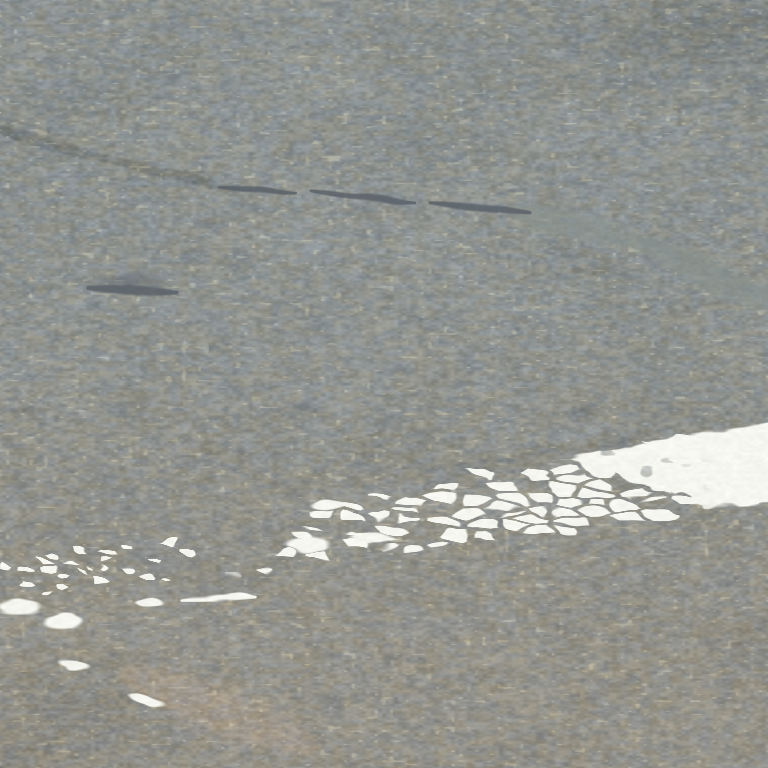
Give the GLSL for this texture, as a WebGL 1 fragment shader.

```glsl
precision highp float;
// Weathered grey asphalt with dark cracks and a flaking white painted stripe.
uniform vec2 u_resolution;

float hash(vec2 p) {
  vec3 q = fract(vec3(p.xyx) * 0.1031);
  q += dot(q, q.yzx + 33.33);
  return fract((q.x + q.y) * q.z);
}

float noise(vec2 p) {
  vec2 i = floor(p), f = fract(p);
  f = f * f * (3.0 - 2.0 * f);
  return mix(mix(hash(i), hash(i + vec2(1, 0)), f.x),
             mix(hash(i + vec2(0, 1)), hash(i + vec2(1, 1)), f.x), f.y);
}

// Soft stroke from a to b, thinning toward both ends.
float stroke(vec2 p, vec2 a, vec2 b, float width) {
  vec2 ab = b - a;
  float t = clamp(dot(p - a, ab) / dot(ab, ab), 0.0, 1.0);
  float w = width * (0.45 + 2.2 * t * (1.0 - t));
  return 1.0 - smoothstep(w * 0.35, w, length(p - a - ab * t));
}

float blob(vec2 p, vec2 center, vec2 radius) {
  return 1.0 - smoothstep(0.75, 1.15, length((p - center) / radius));
}

float haze(vec2 p, vec2 center, vec2 radius) {
  vec2 q = (p - center) / radius;
  return exp(-dot(q, q));
}

// Cell center in xy, distance to the cell border in z, random id in w.
vec4 cells(vec2 p) {
  vec2 base = floor(p), center = base;
  float near = 9.0, second = 9.0;
  for (int j = -1; j <= 1; j++) {
    for (int i = -1; i <= 1; i++) {
      vec2 g = base + vec2(float(i), float(j));
      vec2 c = g + 0.1 + 0.8 * vec2(hash(g), hash(g + 71.3));
      float d = length(p - c);
      if (d < near) {
        second = near;
        near = d;
        center = c;
      } else {
        second = min(second, d);
      }
    }
  }
  return vec4(center, second - near, hash(floor(center) + 19.7));
}

// Share of flakes that survive at a place on the stripe.
float coverage(vec2 p) {
  float band = smoothstep(-0.004, 0.008, 0.271 + 0.18 * p.x - p.y)
             * smoothstep(-0.004, 0.008, p.y - 0.2 - 0.145 * p.x);
  float amount = mix(0.62, 0.38, smoothstep(0.06, 0.18, p.x));
  amount *= 1.0 - smoothstep(0.23, 0.27, p.x);
  amount *= smoothstep(0.19, 0.235, p.y - 0.1 * p.x);
  amount += 0.32 * smoothstep(0.29, 0.32, p.x);
  amount += 0.55 * smoothstep(0.44, 0.54, p.x);
  return band * amount;
}

float paint(vec2 p) {
  vec2 q = p + 0.006 * (vec2(noise(p * vec2(60, 130)), noise(p * vec2(45, 150) + 40.0)) - 0.5);
  // Loose flakes, smaller toward the left.
  vec2 scale = p.x < 0.275 ? vec2(40, 105) : vec2(25, 76);
  vec2 tilt = vec2(q.x, q.y + 0.07 * q.x);
  vec4 c = cells(tilt * scale);
  vec2 home = c.xy / scale;
  home.y -= 0.07 * home.x;
  float gap = mix(0.26, 0.09, smoothstep(0.4, 0.72, p.x));
  float flakes = smoothstep(gap, gap + 0.16, c.z) * step(c.w, coverage(home));
  // Unbroken paint on the right with a torn slanted edge.
  float ragged = (noise(p * vec2(35, 110)) - 0.5) * 0.016 + (noise(p * vec2(90, 240)) - 0.5) * 0.007;
  float inside = min(0.271 + 0.18 * p.x - p.y, p.y - 0.287 - 0.058 * p.x);
  inside = min(inside + ragged * 0.4, (p.x - 0.723) * 0.29 + p.y - 0.401 + ragged);
  float solid = smoothstep(-0.0015, 0.002, inside);
  float chips = smoothstep(0.78, 0.9, noise(p * vec2(38, 120) + 8.0));
  solid *= 1.0 - 0.5 * chips * (1.0 - smoothstep(0.84, 0.95, p.x));
  // Larger isolated remnants.
  float rest = blob(q, vec2(0.081, 0.190), vec2(0.026, 0.012));
  rest = max(rest, blob(q, vec2(0.024, 0.210), vec2(0.030, 0.009)));
  rest = max(rest, blob(q + vec2(0, 0.2) * (q.x - 0.19), vec2(0.19, 0.089), vec2(0.022, 0.006)));
  rest = max(rest, blob(q + vec2(0, 0.2) * (q.x - 0.096), vec2(0.096, 0.135), vec2(0.020, 0.007)));
  rest = max(rest, blob(q, vec2(0.400, 0.292), vec2(0.030, 0.011)));
  rest = max(rest, blob(q, vec2(0.428, 0.342), vec2(0.024, 0.006)));
  rest = max(rest, blob(q, vec2(0.483, 0.300), vec2(0.028, 0.008)));
  rest = max(rest, blob(q, vec2(0.193, 0.215), vec2(0.018, 0.006)));
  rest = max(rest, stroke(q, vec2(0.235, 0.219), vec2(0.332, 0.225), 0.006));
  return max(max(flakes, solid), rest);
}

void main() {
  vec2 p = gl_FragCoord.xy / u_resolution;

  // Broad tone, warmer toward the bottom.
  vec3 color = mix(vec3(0.575, 0.568, 0.535), vec3(0.553, 0.572, 0.563), smoothstep(0.05, 0.75, p.y));
  color += 0.022 * (noise(p * vec2(7, 12)) - 0.5) + 0.02 * (noise(p * vec2(22, 35)) - 0.5);
  color -= 0.05 * haze(p, vec2(0.95, 0.96), vec2(0.25, 0.06));
  color -= 0.035 * haze(p, vec2(0.03, 0.04), vec2(0.16, 0.09));
  color -= 0.04 * haze(p - vec2(0, 0.18 * (p.x - 0.72)), vec2(0.72, 0.412), vec2(0.16, 0.012));
  color += vec3(0.05, 0.025, 0.01) * stroke(p, vec2(0.17, 0.12), vec2(0.40, 0.03), 0.045);

  // Fine stone grain, stretched sideways, with tinted specks.
  float grain = noise(p * vec2(95, 210)) + noise(p * vec2(190, 330) + 17.0) - 1.0;
  float tint = noise(p * vec2(75, 150) + 53.0) - 0.5;
  color += 0.075 * grain + 0.025 * (noise(p * vec2(150, 45)) - 0.5);
  color += tint * vec3(0.045, 0.012, -0.05);
  color += vec3(0.10, 0.09, 0.06) * smoothstep(0.8, 0.97, noise(p * vec2(100, 230) + 91.0));

  // Sealed seam, cracks and stains.
  vec2 w = p + vec2(0, 0.004) * (noise(p * vec2(35, 60)) - 0.5);
  float seam = max(stroke(w, vec2(0.67, 0.724), vec2(0.84, 0.685), 0.028), stroke(w, vec2(0.82, 0.69), vec2(1.04, 0.59), 0.028));
  color = mix(color, vec3(0.535, 0.575, 0.562), 0.6 * seam);
  float faint = max(stroke(w, vec2(-0.02, 0.835), vec2(0.15, 0.79), 0.012), stroke(w, vec2(0.13, 0.795), vec2(0.31, 0.752), 0.010));
  faint = max(faint, haze(w, vec2(0.77, 0.648), vec2(0.025, 0.006)));
  faint = max(faint, haze(w, vec2(0.76, 0.464), vec2(0.025, 0.009)));
  faint = max(faint, haze(w, vec2(0.035, 0.466), vec2(0.025, 0.004)));
  color -= 0.065 * faint;
  float crack = stroke(w, vec2(0.285, 0.756), vec2(0.385, 0.749), 0.0055);
  crack = max(crack, stroke(w, vec2(0.405, 0.752), vec2(0.54, 0.735), 0.0065));
  crack = max(crack, stroke(w, vec2(0.56, 0.735), vec2(0.69, 0.722), 0.007));
  crack = max(crack, stroke(w, vec2(0.115, 0.626), vec2(0.23, 0.620), 0.0085));
  crack = max(crack, 0.55 * haze(w, vec2(0.172, 0.634), vec2(0.042, 0.010)));
  crack = max(crack, 0.6 * haze(w, vec2(0.395, 0.470), vec2(0.013, 0.005)));
  color = mix(color, vec3(0.35, 0.38, 0.41), 0.85 * crack);

  vec3 white = vec3(0.96, 0.967, 0.94) + 0.025 * grain;
  gl_FragColor = vec4(mix(color, white, paint(p)), 1.0);
}
```
